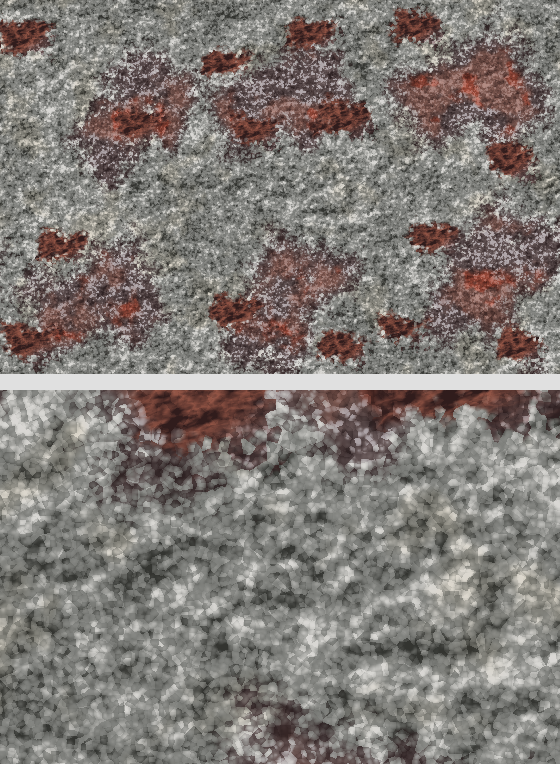
Top, the full canvas; bottom, a detail of the centre.
Write a WebGL 1 fragment shader that draws this texture.

```glsl
precision highp float;
// Weathered grey-green stone with rust: layered value noise and cellular grains
// give the gritty rock; ragged rotated boxes scattered on two jittered grids
// lay down broad maroon crusts and small folded red-brown flakes.

uniform vec2 u_resolution;

#define CRUST_CELL 0.5
#define FLAKE_CELL 0.25
#define FLAKE_SHARE 0.66
#define GRAIN_SCALE 95.0
#define GRIT_SCALE 180.0
#define ROCK_CONTRAST 1.0
#define RELIEF 0.6
#define RAGGED 0.14
#define RUST_AMOUNT 0.85
#define SEED 7.0

float hash(vec2 p) {
  vec3 q = fract(p.xyx * vec3(0.1031, 0.1030, 0.0973));
  q += dot(q, q.yzx + 33.33);
  return fract((q.x + q.y) * q.z);
}

vec2 hash2(vec2 p) {
  return vec2(hash(p + 17.3), hash(p + 61.7));
}

mat2 rotation(float a) {
  return mat2(cos(a), -sin(a), sin(a), cos(a));
}

float valueNoise(vec2 p) {
  vec2 i = floor(p), f = fract(p);
  f = f * f * (3.0 - 2.0 * f);
  return mix(mix(hash(i), hash(i + vec2(1, 0)), f.x),
             mix(hash(i + vec2(0, 1)), hash(i + 1.0), f.x), f.y);
}

float fbm(vec2 p) {
  float sum = 0.0, amp = 0.5;
  for (int i = 0; i < 4; i++) {
    sum += amp * valueNoise(p);
    p = rotation(0.6) * p * 2.03 + 11.7;
    amp *= 0.55;
  }
  return sum / 1.01;
}

// Tone of the nearest cell, darker towards its rim.
float grains(vec2 p) {
  vec2 i = floor(p);
  float nearest = 9.0, tone = 0.0;
  for (int y = -1; y <= 1; y++)
    for (int x = -1; x <= 1; x++) {
      vec2 c = i + vec2(x, y);
      float d = length(c + hash2(c) - p);
      if (d < nearest) { nearest = d; tone = hash(c + 5.1); }
    }
  return tone + 0.25 - 0.5 * nearest;
}

float box(vec2 p, vec2 halfSize) {
  vec2 d = abs(p) - halfSize;
  return length(max(d, 0.0)) + min(max(d.x, d.y), 0.0);
}

// Signed distance to the broad crusts: two joined boxes in each cell.
float crustDistance(vec2 p) {
  vec2 home = floor(p / CRUST_CELL);
  float d = 1.0;
  for (int y = -1; y <= 1; y++)
    for (int x = -1; x <= 1; x++) {
      vec2 c = home + vec2(x, y);
      vec2 h = hash2(c + SEED);
      vec2 q = p - (c + 0.3 + 0.4 * h) * CRUST_CELL;
      q = rotation(0.3 + 1.0 * hash(c + SEED + 3.0)) * q;
      float size = 0.85 + 0.4 * h.y;
      d = min(d, box(q, vec2(0.18, 0.095) * size));
      d = min(d, box(q - vec2(0.09, -0.08), vec2(0.085, 0.075) * size));
    }
  return d;
}

// Distance (x) and local position (yz) of the closest small flake.
vec3 flakeField(vec2 p) {
  vec2 home = floor(p / FLAKE_CELL);
  vec3 best = vec3(1.0);
  for (int y = -1; y <= 1; y++)
    for (int x = -1; x <= 1; x++) {
      vec2 c = home + vec2(x, y);
      vec2 q = p - (c + 0.25 + 0.5 * hash2(c + SEED * 3.0)) * FLAKE_CELL;
      q = rotation(-0.15) * q;
      float d = box(q, vec2(0.05, 0.028)) - 0.012;
      if (hash(c + SEED * 5.0) < FLAKE_SHARE && d < best.x) best = vec3(d, q);
    }
  return best;
}

void main() {
  vec2 p = gl_FragCoord.xy / u_resolution.y;

  // Shared roughness, lit from the upper left.
  float broad = fbm(p * 6.0 + 3.0) - 0.5;
  vec2 lumpScale = vec2(36.0, 44.0);
  float lumps = fbm(p * lumpScale);
  float slope = lumps - fbm((p + vec2(-0.004, 0.005)) * lumpScale);
  float grain = grains(p * GRAIN_SCALE) - 0.5;
  float grit = grains(p * GRIT_SCALE + 40.0) - 0.5;
  float rough = 0.6 * (lumps - 0.5) + RELIEF * slope + 0.25 * grain + 0.27 * grit;

  // Grey rock, faintly green, with cream highlights.
  float tone = clamp(0.52 + ROCK_CONTRAST * (rough + 0.28 * broad), 0.0, 1.0);
  vec3 color = mix(vec3(0.20, 0.205, 0.19), vec3(0.50, 0.505, 0.49), smoothstep(0.08, 0.52, tone));
  color = mix(color, vec3(0.85, 0.845, 0.83), smoothstep(0.48, 0.96, tone));
  color *= mix(vec3(1.0), vec3(1.02, 1.0, 0.96), smoothstep(0.5, 0.75, fbm(p * 13.0 + 8.0)));

  // Maroon crust, rusty inside, dusted with pale lilac near the rim.
  float wobble = fbm(p * 11.0 + 21.0) - 0.5;
  float d = crustDistance(p) + RAGGED * wobble + 0.05 * (lumps - 0.5);
  float cover = smoothstep(0.022, -0.03, d + 0.03 * grain + 0.03 * grit);
  float crustTone = clamp(0.48 + 1.25 * rough, 0.0, 1.0);
  vec3 crust = mix(vec3(0.18, 0.13, 0.135), vec3(0.54, 0.47, 0.47), crustTone);
  vec3 rust = mix(vec3(0.27, 0.17, 0.155), vec3(0.71, 0.48, 0.42), crustTone);
  float rusty = smoothstep(0.42, 0.60, fbm(p * 9.0 + 50.0)) * smoothstep(0.0, -0.06, d);
  crust = mix(crust, rust, RUST_AMOUNT * rusty);
  float ember = smoothstep(0.54, 0.68, fbm(p * 19.0 + 70.0)) * rusty;
  crust = mix(crust, crust * vec3(1.2, 0.8, 0.68), ember);
  float dust = smoothstep(0.06, 0.26, rough + 0.2 * grit) * (1.0 - 0.7 * rusty);
  crust = mix(crust, vec3(0.73, 0.70, 0.72), 0.8 * dust);
  color = mix(color, crust, 0.95 * cover);

  // Small flakes with slanted dark folds and bright red crests.
  vec3 flake = flakeField(p);
  vec2 local = rotation(0.45) * flake.yz;
  float fold = 1.0 - abs(2.0 * fbm(local * vec2(36.0, 90.0) + 9.0) - 1.0);
  float foldTone = clamp(1.7 * (fold - 0.5) + 1.0 * rough, 0.0, 1.0);
  vec3 flakeColor = mix(vec3(0.19, 0.11, 0.11), vec3(0.57, 0.33, 0.27), foldTone);
  float worn = smoothstep(0.0, 0.05, flake.y - flake.z - 0.02);
  flakeColor = mix(flakeColor, crust, 0.8 * worn);
  float edge = flake.x + 0.06 * wobble + 0.04 * (lumps - 0.5) + 0.02 * grain + 0.03 * worn * (grain + 0.3);
  color = mix(color, flakeColor, smoothstep(0.008, -0.012, edge));

  gl_FragColor = vec4(color, 1.0);
}
```
